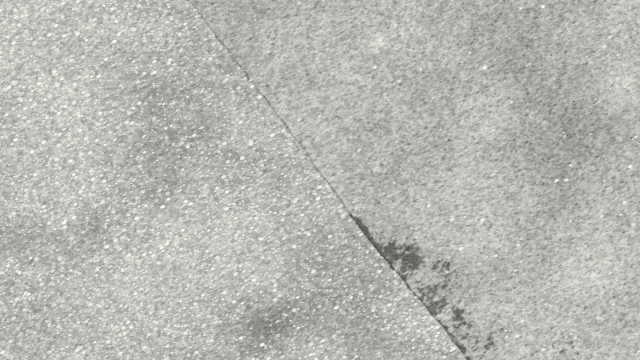
Write a WebGL 2 fragment shader that draws this texture.

```glsl
#version 300 es
precision highp float;
// Two weathered concrete slabs meeting at a diagonal crack with a damp stain.
// Soft patches and layered value noise tint the slabs; jittered grids scatter
// pale stone flakes on the left slab and dark pits on the right one.
uniform vec2 u_resolution;
out vec4 outColor;

const vec3 CONCRETE_TINT = vec3(1.0, 1.006, 0.970);
const float LEFT_TONE = 0.695;
const float RIGHT_TONE = 0.725;
const float MOTTLE = 0.11;
const float CRACK_TOP_X = 0.525;     // crack position at the top edge
const float CRACK_SLOPE = 0.776;     // rightward run per unit of descent
const float CRACK_BOW = 0.014;       // leftward bulge at lower middle
const float CRACK_WIDTH = 0.0035;
const float CRACK_DEPTH = 0.15;
const float STAIN_TONE = 0.40;
const float FLAKE_TONE = 0.99;
const float FLAKE_CELL = 0.0148;
const float PIT_CELL = 0.0120;
const float GRAIN_TILT = 0.45;       // radians, direction of the grain

// Soft tonal patches of each slab: centre, radius, brightness change
const vec4 LEFT_PATCHES[11] = vec4[11](
  vec4(0.15, 0.87, 0.28, 0.055), vec4(0.46, 0.76, 0.11, -0.035),
  vec4(0.48, 0.55, 0.13, -0.050), vec4(0.30, 0.38, 0.07, -0.045),
  vec4(0.54, 0.38, 0.14, 0.055), vec4(0.42, 0.21, 0.16, 0.050),
  vec4(0.16, 0.46, 0.12, 0.030), vec4(0.73, 0.25, 0.09, 0.045),
  vec4(0.74, 0.08, 0.08, -0.120), vec4(0.90, 0.20, 0.12, -0.060),
  vec4(1.05, 0.12, 0.10, -0.035));
const vec4 RIGHT_PATCHES[11] = vec4[11](
  vec4(1.053, 0.889, 0.026, 0.13), vec4(1.45, 0.87, 0.15, -0.045),
  vec4(1.62, 0.66, 0.14, -0.075), vec4(1.50, 0.54, 0.11, -0.035),
  vec4(1.10, 0.56, 0.12, -0.025), vec4(1.34, 0.46, 0.13, 0.030),
  vec4(1.72, 0.75, 0.07, 0.090), vec4(1.67, 0.24, 0.10, 0.060),
  vec4(1.48, 0.33, 0.09, -0.030), vec4(1.72, 0.94, 0.10, 0.030),
  vec4(1.42, 0.12, 0.10, 0.020));

// Damp stain lobes: centre, radius, strength
const vec4 STAINS[7] = vec4[7](
  vec4(1.082, 0.306, 0.035, 0.85), vec4(1.134, 0.280, 0.048, 0.95),
  vec4(1.230, 0.248, 0.045, 0.62), vec4(1.195, 0.172, 0.060, 0.75),
  vec4(1.270, 0.110, 0.060, 0.70), vec4(1.350, 0.050, 0.065, 0.45),
  vec4(1.580, 0.015, 0.060, 0.40));

float hash(vec2 p) {
  vec3 q = fract(vec3(p.xyx) * 0.1031);
  q += dot(q, q.yzx + 33.33);
  return fract((q.x + q.y) * q.z);
}

float noise(vec2 p) {
  vec2 i = floor(p), f = fract(p);
  f = f * f * (3.0 - 2.0 * f);
  return mix(mix(hash(i), hash(i + vec2(1, 0)), f.x),
             mix(hash(i + vec2(0, 1)), hash(i + vec2(1, 1)), f.x), f.y);
}

float fbm(vec2 p) {
  float sum = 0.0, amp = 0.5;
  for (int i = 0; i < 4; i++) {
    sum += amp * (noise(p) - 0.5);
    p = mat2(0.8, 0.6, -0.6, 0.8) * p * 2.03 + 17.0;
    amp *= 0.6;
  }
  return sum;
}

float lobe(vec2 p, vec4 l) {
  vec2 d = (p - l.xy) / l.z;
  return l.w * exp(-dot(d, d));
}

// Scattered soft ellipses, one candidate per cell, kept with chance "density"
float specks(vec2 p, float cell, float density, float seed, float soft) {
  vec2 q = p / cell, base = floor(q);
  float cover = 0.0, edge = soft / cell;
  for (int k = 0; k < 9; k++) {
    vec2 corner = base + vec2(k % 3 - 1, k / 3 - 1), id = corner + seed;
    vec2 d = q - corner - vec2(hash(id + 3.7), hash(id + 71.3));
    float size = mix(0.13, 0.36, pow(hash(id + 29.1), 2.0));
    float disc = 1.0 - smoothstep(size - edge, size + edge, length(d * vec2(0.75, 1.15)));
    cover = max(cover, disc * step(hash(id + 11.9), density) * mix(0.4, 1.0, hash(id + 53.0)));
  }
  return cover;
}

void main() {
  vec2 p = gl_FragCoord.xy / u_resolution.y;
  float soft = max(0.75 / u_resolution.y, 0.0013);
  float c = cos(GRAIN_TILT), s = sin(GRAIN_TILT);
  vec2 g = mat2(c, -s, s, c) * p + 5.0;   // grain-aligned coordinates

  // Signed distance to the wavering crack, positive on the right slab
  float waver = 0.006 * (noise(vec2(p.y * 13.0, 4.0)) - 0.5)
              + 0.007 * (noise(vec2(p.y * 55.0, 9.0)) - 0.5)
              + CRACK_BOW * exp(-pow((p.y - 0.36) / 0.17, 2.0));
  float side = (p.x - CRACK_TOP_X - CRACK_SLOPE * (1.0 - p.y) + waver)
             / sqrt(1.0 + CRACK_SLOPE * CRACK_SLOPE);
  float right = smoothstep(-soft, soft, side);

  // Slab tone, broad patches and mottling
  vec2 sums = vec2(0.0);
  for (int i = 0; i < 11; i++)
    sums += vec2(lobe(p, LEFT_PATCHES[i]), lobe(p, RIGHT_PATCHES[i]));
  float patches = mix(sums.x, sums.y, right);
  float mottle = fbm(p * 9.0 + 2.0);
  float tone = mix(LEFT_TONE, RIGHT_TONE, right) + patches + MOTTLE * mottle;

  // Fine grain, stretched along the tilt
  tone += 0.16 * (noise(g * vec2(95.0, 150.0)) - 0.5);
  tone += 0.15 * (noise(g * vec2(190.0, 290.0) + 40.0) - 0.5);

  // Pits on the right, pale flakes mostly on the left
  tone -= mix(0.07, 0.15, right) * specks(g, PIT_CELL, 0.42, 90.0, soft);
  float density = mix(clamp(0.46 + 2.5 * patches + 0.8 * mottle, 0.15, 0.8), 0.03, right);
  float flakes = max(specks(g, FLAKE_CELL, density, 0.0, soft),
                     0.85 * specks(g, FLAKE_CELL * 0.6, density * 0.7, 200.0, soft));
  tone = mix(tone, FLAKE_TONE, flakes * 0.95);

  // Crack line: uneven shadow with a faint worn lip on its left
  float line = 1.0 - smoothstep(0.0, CRACK_WIDTH + soft, abs(side));
  tone -= CRACK_DEPTH * line * mix(0.3, 1.3, noise(p * 38.0));
  tone += 0.03 * exp(-pow((side + 0.010) / 0.007, 2.0));

  // Damp stain in fine clumps right of the crack, packed into its upper seam
  float damp = 0.0;
  for (int i = 0; i < 7; i++) damp = max(damp, lobe(p, STAINS[i]));
  float seam = smoothstep(0.415, 0.385, p.y) * mix(0.75, 1.15, smoothstep(0.27, 0.33, p.y));
  damp = max(damp, seam * exp(-pow(side / 0.016, 2.0)));
  float clumps = 0.55 * noise(g * vec2(60.0, 85.0)) + 0.45 * noise(g * vec2(130.0, 180.0));
  float held = smoothstep(-0.005, 0.001, side);
  float stain = smoothstep(0.36, 0.86, damp + 1.3 * (clumps - 0.5))
              * held * smoothstep(0.05, 0.25, damp);
  tone -= 0.05 * damp * held;
  tone = mix(tone, STAIN_TONE + 0.5 * (tone - RIGHT_TONE), 0.88 * stain);

  outColor = vec4(clamp(tone * CONCRETE_TINT, 0.0, 1.0), 1.0);
}
```
